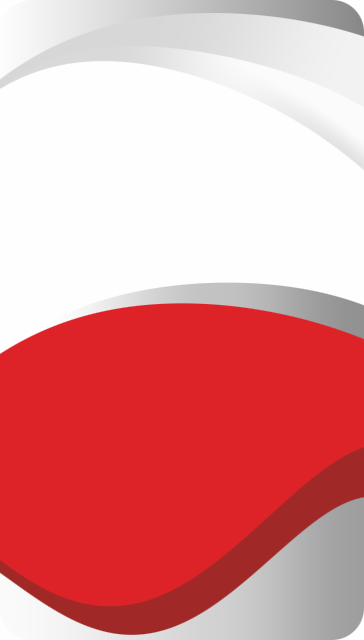
This background is drawn by a Shadertoy shader. Its source:

```glsl
// Rounded card with silver arcs above and a folded red wave below.

// Height of a smooth curve through five evenly spaced heights
float curve(float x, float a, float b, float c, float d, float e) {
    float s = 4.0 * x;
    float d2 = c - 2.0 * b + a;
    float d3 = d - 3.0 * c + 3.0 * b - a;
    float d4 = e - 4.0 * d + 6.0 * c - 4.0 * b + a;
    return a + s * (b - a + (s - 1.0) / 2.0 * (d2 + (s - 2.0) / 3.0 * (d3 + (s - 3.0) / 4.0 * d4)));
}

// Antialiased coverage of the side where d is negative
float cover(float d) {
    return clamp(0.5 - d / max(fwidth(d), 1e-6), 0.0, 1.0);
}

float roundedBox(vec2 p, vec2 halfSize, float radius) {
    vec2 q = abs(p) - halfSize + radius;
    return length(max(q, 0.0)) + min(max(q.x, q.y), 0.0) - radius;
}

void mainImage(out vec4 fragColor, in vec2 fragCoord) {
    vec2 uv = fragCoord / iResolution.xy;
    float x = uv.x, y = uv.y;
    vec3 paper = vec3(0.995);

    // Boundaries, from top to bottom
    float arcTop = curve(x, 0.876, 0.951, 0.978, 0.974, 0.943);
    float arcFold = curve(x, 0.861, 0.923, 0.923, 0.893, 0.832);
    float arcBase = curve(x, 0.861, 0.904, 0.887, 0.831, 0.734);
    float silverTop = curve(x, 0.447, 0.525, 0.555, 0.555, 0.523);
    float redTop = curve(x, 0.447, 0.509, 0.526, 0.512, 0.470);
    float redBase = curve(x, 0.125, 0.055, 0.086, 0.199, 0.301);
    float foldBase = curve(x, 0.105, 0.0195, 0.026, 0.130, 0.223);

    // Silver backdrop and the two pale arcs
    vec3 col = vec3(mix(0.99, 0.53, pow(x, 1.1)));
    float upperArc = mix(0.845, 0.95, smoothstep(0.42, 1.0, x + 0.6 * (0.93 - y)));
    float lowerArc = mix(0.85, 0.985, smoothstep(0.3, 0.7, x));
    lowerArc -= 0.1 * smoothstep(0.5, 1.0, x) * smoothstep(0.05, 0.0, y - arcBase);
    col = mix(col, vec3(upperArc), cover(y - arcTop));
    col = mix(col, vec3(lowerArc), cover(y - arcFold));
    col = mix(col, paper, cover(y - arcBase));

    // Silver ribbon behind the red wave
    float ribbon = mix(1.0, 0.76, smoothstep(0.1, 0.6, x)) - 0.19 * smoothstep(0.6, 1.0, x);
    col = mix(col, vec3(ribbon), cover(y - silverTop));

    // Red wave, its dark fold and the silver floor
    float silverFloor = mix(0.98, 0.81, smoothstep(0.0, 0.7, x)) - 0.19 * smoothstep(0.6, 1.0, x);
    col = mix(col, vec3(0.867, 0.137, 0.157), cover(y - redTop));
    col = mix(col, vec3(0.627, 0.161, 0.157), cover(y - redBase));
    col = mix(col, vec3(silverFloor), cover(y - foldBase));

    // Rounded card corners
    vec2 size = vec2(1.0, iResolution.y / iResolution.x);
    float card = roundedBox((uv - 0.5) * size, 0.5 * size, 0.088);
    fragColor = vec4(mix(paper, col, cover(card)), 1.0);
}
```
